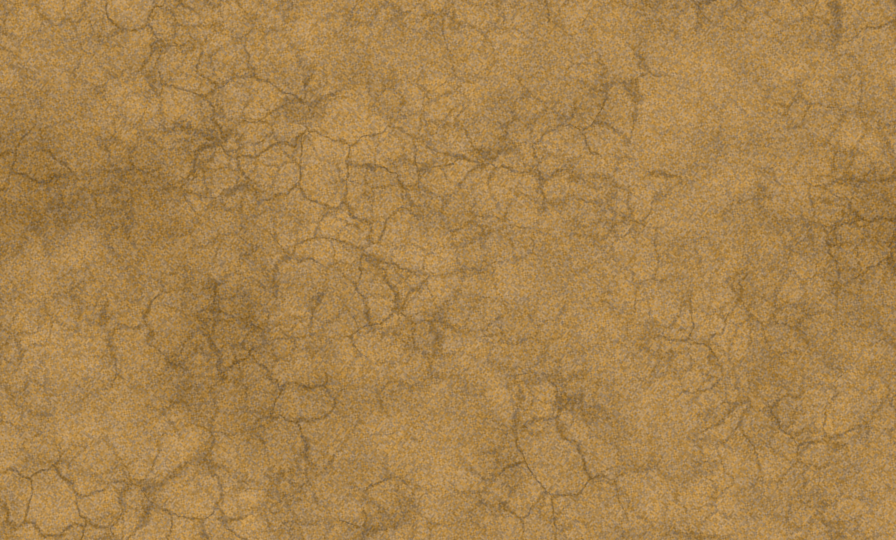
A Shadertoy shader for this texture:

```glsl
// Weathered ochre parchment: speckled grain, soft brown stains and fine branching cracks.

const vec3 BASE_COLOR = vec3(0.683, 0.537, 0.328);
const vec3 STAIN_TINT = vec3(0.85, 0.825, 0.74);  // multiplies the base inside stains
const vec3 CRACK_TINT = vec3(0.80, 0.79, 0.76);   // multiplies the base along cracks
const vec3 WARM_SHIFT = vec3(0.05, -0.025, -0.18); // grey to orange grain axis

const float STAIN_SCALE = 2.5;      // features per canvas height
const float MOTTLE_SCALE = 15.0;
const float GRAIN_SCALE = 330.0;
const float LARGE_CELLS = 11.0;
const float SMALL_CELLS = 20.0;
const float CRACK_WIDTH = 0.0058;   // in canvas heights
const float MOTTLE_CONTRAST = 0.20;
const float GRAIN_CONTRAST = 0.17;
const mat2 GRAIN_TURN = mat2(0.8, 0.6, -0.6, 0.8); // hides the noise lattice

float hash(vec2 p) {
    vec3 q = fract(vec3(p.xyx) * 0.1031);
    q += dot(q, q.yzx + 33.33);
    return fract((q.x + q.y) * q.z);
}

vec2 hash2(vec2 p) {
    return vec2(hash(p), hash(p + vec2(71.7, 19.3)));
}

float valueNoise(vec2 p) {
    vec2 cell = floor(p);
    vec2 f = fract(p);
    f = f * f * (3.0 - 2.0 * f);
    float low = mix(hash(cell), hash(cell + vec2(1, 0)), f.x);
    float high = mix(hash(cell + vec2(0, 1)), hash(cell + vec2(1, 1)), f.x);
    return mix(low, high, f.y);
}

float fbm(vec2 p) {
    float sum = 0.0;
    float amplitude = 0.5;
    for (int i = 0; i < 5; i++) {
        sum += amplitude * valueNoise(p);
        p = mat2(1.6, 1.2, -1.2, 1.6) * p + 17.3;
        amplitude *= 0.5;
    }
    return sum / 0.96875;
}

// Difference of the two nearest seed distances: zero on cell borders.
float cellBorder(vec2 p) {
    vec2 cell = floor(p);
    float nearest = 8.0;
    float second = 8.0;
    for (int y = -1; y <= 1; y++) {
        for (int x = -1; x <= 1; x++) {
            vec2 id = cell + vec2(x, y);
            float d = length(id + hash2(id) - p);
            second = min(second, max(nearest, d));
            nearest = min(nearest, d);
        }
    }
    return second - nearest;
}

// Soft crack lines that fade in and out across the sheet.
float cracks(vec2 p, float cells, float seed) {
    vec2 warp = vec2(fbm(p * cells * 1.4 + seed), fbm(p * cells * 1.4 + seed + 43.0)) - 0.5;
    float border = cellBorder(p * cells + warp * 0.9 + seed);
    float width = 2.0 * CRACK_WIDTH * cells;
    float line = 1.0 - smoothstep(0.0, width, border);
    float presence = smoothstep(0.30, 0.66, fbm(p * cells * 0.6 + seed * 2.0));
    return line * presence;
}

void mainImage(out vec4 fragColor, in vec2 fragCoord) {
    vec2 p = fragCoord / iResolution.y;

    // Broad stains and smaller mottling
    float stain = smoothstep(0.45, 0.78, fbm(p * STAIN_SCALE + vec2(5.2, 8.7)));
    float mottle = fbm(p * MOTTLE_SCALE + 31.0) - 0.5;
    vec3 color = BASE_COLOR * mix(vec3(1.0), STAIN_TINT, stain);
    color *= 1.0 + MOTTLE_CONTRAST * mottle;

    // Two sizes of crack network
    float crack = max(cracks(p, LARGE_CELLS, 3.7), 0.6 * cracks(p, SMALL_CELLS, 12.1));
    color *= mix(vec3(1.0), CRACK_TINT, crack);

    // Fine brightness and hue grain
    vec2 grainPoint = GRAIN_TURN * p * GRAIN_SCALE;
    float light = valueNoise(grainPoint + 407.0) - 0.5;
    float warmth = valueNoise(grainPoint * 0.9 + 811.0) - 0.5;
    color += GRAIN_CONTRAST * light * BASE_COLOR / BASE_COLOR.r;
    color += WARM_SHIFT * warmth;

    fragColor = vec4(clamp(color, 0.0, 1.0), 1.0);
}
```
